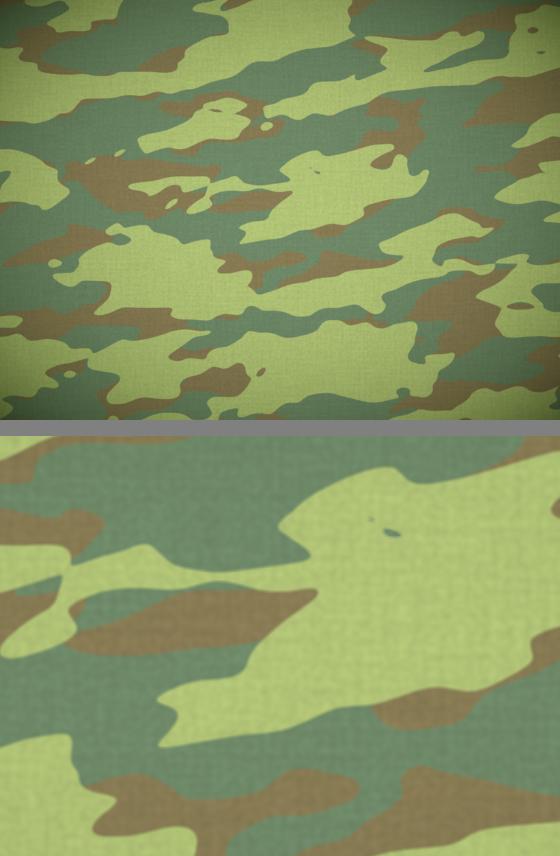
Top: the whole. Bottom: its middle third, enlarged.
This texture is drawn by a WebGL 2 fragment shader. Its source:

```glsl
#version 300 es
precision highp float;
// Woven camouflage cloth: tilted, lobed green and brown patches on lime, dimmed toward the corners.

uniform vec2 u_resolution;
out vec4 fragColor;

// Lengths are in canvas heights, frequencies in cells per canvas height.
const vec3 LIME = vec3(0.695, 0.768, 0.462);
const vec3 GREEN = vec3(0.435, 0.540, 0.410);
const vec3 BROWN = vec3(0.535, 0.485, 0.330);
const float TILT = 0.17;                    // radians, rising to the right
const vec2 PATCH_FREQ = vec2(2.7, 9.0);
const vec2 BROWN_FREQ = vec2(3.1, 9.4);
const vec2 LOBE_FREQ = vec2(13.5, 25.0);
const float LOBE_AMOUNT = 0.29;
const vec2 WARP_AMOUNT = vec2(0.085, 0.020);
const float PATCH_BIAS = 0.040;             // raises the share of green plus brown
const float BROWN_LEVEL = 0.030;            // raises the share of green over brown
const float BROWN_RIM = 0.35;               // draws brown toward the patch borders
const float EDGE_SOFTNESS = 0.0021;
const float THREAD_FREQ = 150.0;
const float THREAD_CONTRAST = 0.050;
const float VIGNETTE_BROAD = 0.125;
const float VIGNETTE_CORNER = 0.085;
const vec3 VIGNETTE_TINT = vec3(1.0, 0.93, 1.2);

const float TAU = 6.28319;

float hash(vec2 cell) {
    vec3 v = fract(cell.xyx * vec3(0.1031, 0.1030, 0.0973));
    v += dot(v, v.yzx + 33.33);
    return fract((v.x + v.y) * v.z);
}

// Dot product of a lattice point's random unit gradient with the offset from it.
float gradientDot(vec2 cell, vec2 offset) {
    float angle = TAU * hash(cell);
    return dot(vec2(cos(angle), sin(angle)), offset);
}

float gradientNoise(vec2 p) {
    vec2 cell = floor(p);
    vec2 f = p - cell;
    vec2 fade = f * f * f * (f * (f * 6.0 - 15.0) + 10.0);
    vec2 right = vec2(1.0, 0.0);
    vec2 up = vec2(0.0, 1.0);
    float low = mix(gradientDot(cell, f), gradientDot(cell + right, f - right), fade.x);
    float high = mix(gradientDot(cell + up, f - up), gradientDot(cell + 1.0, f - 1.0), fade.x);
    return mix(low, high, fade.y);
}

// Broad shape, a half-size octave, and fine lobes along the outline.
float patchField(vec2 p, vec2 freq, vec2 seed) {
    float broad = gradientNoise(p * freq + seed);
    float medium = gradientNoise(p * freq * 1.9 + seed.yx + 7.37);
    float lobes = gradientNoise(p * LOBE_FREQ + seed + 41.6);
    return broad + 0.40 * medium + LOBE_AMOUNT * lobes;
}

// Coverage of field > 0, with an edge of constant width on the canvas.
float coverage(float field) {
    float slope = length(vec2(dFdx(field), dFdy(field))) * u_resolution.y;
    return smoothstep(-EDGE_SOFTNESS, EDGE_SOFTNESS, field / max(slope, 0.01));
}

// Fine grain plus streaks along both thread directions.
float weave(vec2 p) {
    float grain = gradientNoise(p * THREAD_FREQ);
    float warpThreads = gradientNoise(p * vec2(THREAD_FREQ, 14.0) + 19.3);
    float weftThreads = gradientNoise(p * vec2(14.0, THREAD_FREQ) + 63.8);
    return grain + 0.6 * (warpThreads + weftThreads);
}

void main() {
    vec2 p = gl_FragCoord.xy / u_resolution.y;
    vec2 uv = gl_FragCoord.xy / u_resolution;

    // Tilted, gently warped space for the printed pattern
    float c = cos(TILT), s = sin(TILT);
    vec2 q = vec2(c * p.x + s * p.y, c * p.y - s * p.x);
    vec2 warp = vec2(gradientNoise(q * vec2(3.5, 13.0) + 5.2),
                     gradientNoise(q * vec2(5.0, 7.0) + 27.9));
    q += WARP_AMOUNT * warp;

    // Patches, partly overprinted with brown
    float land = patchField(q, PATCH_FREQ, vec2(12.3, 31.7)) + PATCH_BIAS;
    float earth = patchField(q, BROWN_FREQ, vec2(84.1, 53.4)) - BROWN_RIM * land - BROWN_LEVEL;
    vec3 color = mix(LIME, mix(GREEN, BROWN, coverage(earth)), coverage(land));

    // Cloth texture
    color *= 1.0 + THREAD_CONTRAST * weave(p);

    // Light falling off toward the corners
    vec2 fromCenter = 2.0 * uv - 1.0;
    float r2 = dot(fromCenter, fromCenter);
    float light = 1.0 - r2 * (VIGNETTE_BROAD + VIGNETTE_CORNER * r2);
    color *= pow(vec3(light), VIGNETTE_TINT);

    fragColor = vec4(color, 1.0);
}
```
